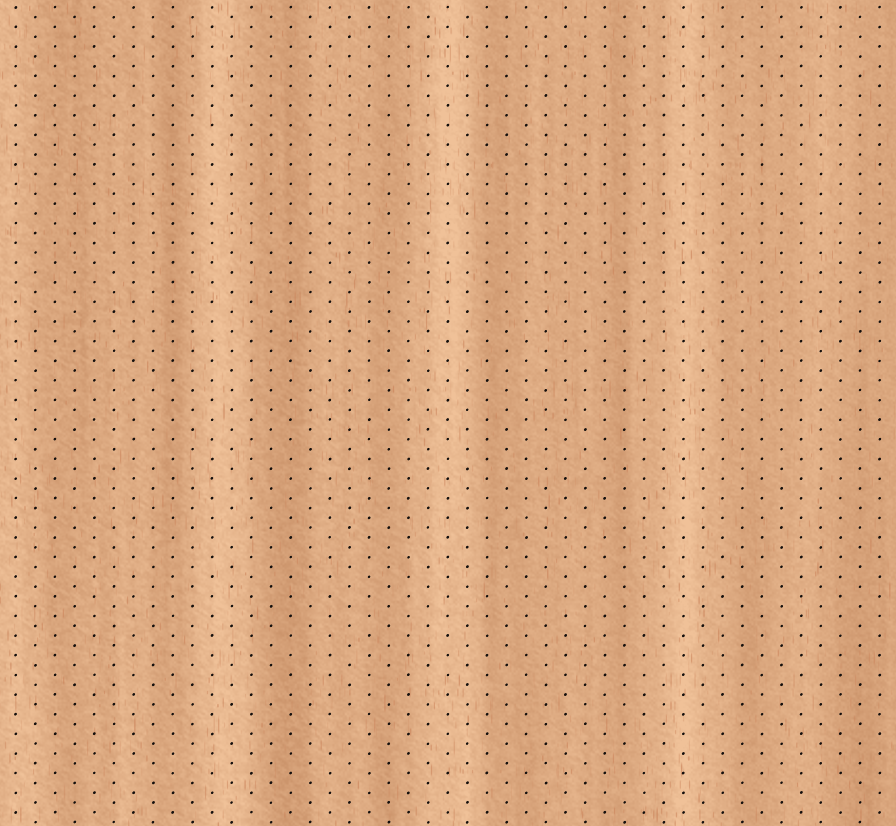
Write a WebGL 2 fragment shader that draws this texture.

```glsl
#version 300 es
precision highp float;
// Perforated wood veneer: a staggered lattice of tiny dark holes over
// vertical light and dark bands, fine streaks, slanted mottle and reddish
// pore ticks. Lengths are fractions of the canvas width.
uniform vec2 u_resolution;
out vec4 fragColor;

#define COLUMNS 45.63             // hole pitches across the canvas
#define PHASE vec2(0.802, 0.695)  // first hole, in pitches from lower left
#define HOLE_RADIUS 0.066         // in pitches
#define BAND_WIDTH 0.128          // spacing of the light bands
#define MOTTLE 0.85               // strength of the slanted mottle
#define PORE_CHANCE 0.13
#define WOOD vec3(0.872, 0.673, 0.513)
#define TONE_RANGE vec3(0.040, 0.050, 0.050)
#define PORE_COLOR vec3(0.80, 0.52, 0.36)
#define HOLE_COLOR vec3(0.08, 0.06, 0.05)

const float PI = 3.14159265;

float hash(vec2 p) {
    vec3 q = fract(p.xyx * vec3(0.1031, 0.1030, 0.0973));
    q += dot(q, q.yzx + 33.33);
    return fract((q.x + q.y) * q.z);
}

// Smooth value noise in -1..1.
float noise(vec2 p) {
    vec2 i = floor(p), f = fract(p);
    f = f * f * (3.0 - 2.0 * f);
    float low = mix(hash(i), hash(i + vec2(1, 0)), f.x);
    float high = mix(hash(i + vec2(0, 1)), hash(i + vec2(1, 1)), f.x);
    return 2.0 * mix(low, high, f.y) - 1.0;
}

// Broad bands; every second light one is stronger.
float bands(vec2 p) {
    float x = p.x + 0.005 * noise(vec2(p.x * 5.0, p.y * 4.0));
    float a = 2.0 * PI * (x - 0.016 + 0.029 * sin(PI * x)) / BAND_WIDTH;
    return 0.72 * cos(a) + 0.40 * cos(0.5 * a);
}

// Streaks drawn out along the grain.
float streaks(vec2 p) {
    return 0.58 * noise(vec2(p.x * 42.0, p.y * 1.4) + 7.0)
         + 0.28 * noise(vec2(p.x * 140.0, p.y * 4.0) + 31.0);
}

// Short ripples falling to the right, stronger on the left side.
float mottle(vec2 p) {
    vec2 q = vec2(0.82 * p.x - 0.57 * p.y, 0.57 * p.x + 0.82 * p.y) + 3.0;
    float ripple = noise(q * vec2(150.0, 310.0));
    float grain = noise(p * vec2(430.0, 400.0) + 50.0);
    return mix(0.65, 0.38, p.x) * ripple + 0.46 * grain;
}

// Coverage of thin vertical ticks, one chance per cell, in two layers.
float pores(vec2 p, float px, float light) {
    float cover = 0.0;
    for (int layer = 0; layer < 2; layer++) {
        float k = float(layer);
        vec2 cells = vec2(190.0, 40.0 + 28.0 * k);
        vec2 q = p * cells + 0.37 * k;
        vec2 id = floor(q) + 200.0 * k;
        float chance = PORE_CHANCE * (1.0 + 0.4 * light
                     + 0.8 * noise(vec2(id.x * 0.23, id.y * 0.05)));
        float present = step(hash(id), chance);
        vec2 center = vec2(0.3 + 0.4 * hash(id + 17.0), 0.5);
        vec2 d = abs(fract(q) - center) / cells;
        float halfLength = (0.10 + 0.36 * hash(id + 41.0)) / cells.y;
        float tick = (1.0 - smoothstep(0.0001, 0.0003 + px, d.x))
                   * (1.0 - smoothstep(0.5 * halfLength, halfLength + px, d.y));
        float strength = hash(id + 73.0);
        cover = max(cover, present * tick * (0.15 + 0.5 * strength * strength));
    }
    return cover;
}

// Coverage of the holes; odd columns are shifted by half a pitch.
float holes(vec2 p, float px) {
    vec2 q = p * COLUMNS - PHASE + 0.5;
    float column = floor(q.x);
    q.y += 0.5 * mod(column, 2.0);
    vec2 id = vec2(column, floor(q.y)) + 5.0;
    vec2 d = fract(q) - 0.5;
    d += 0.025 * (vec2(hash(id), hash(id + 9.0)) - 0.5);
    // Slightly oblong, leaning to the upper right.
    vec2 axes = vec2(d.x + d.y, d.y - d.x) * 0.7071;
    axes *= vec2(0.91, 1.09);
    float radius = HOLE_RADIUS * (0.92 + 0.16 * hash(id + 21.0));
    float soft = 0.6 * px * COLUMNS;
    return 1.0 - smoothstep(radius - soft, radius + soft, length(axes));
}

void main() {
    vec2 p = gl_FragCoord.xy / u_resolution.x;
    float px = 1.0 / u_resolution.x;

    // Wood
    float band = bands(p);
    float tone = band + streaks(p) + MOTTLE * mottle(p);
    vec3 color = WOOD + TONE_RANGE * clamp(tone, -1.8, 1.7);
    color = mix(color, PORE_COLOR, pores(p, px, band));

    // Perforation
    color = mix(color, HOLE_COLOR, holes(p, px));
    fragColor = vec4(color, 1.0);
}
```
